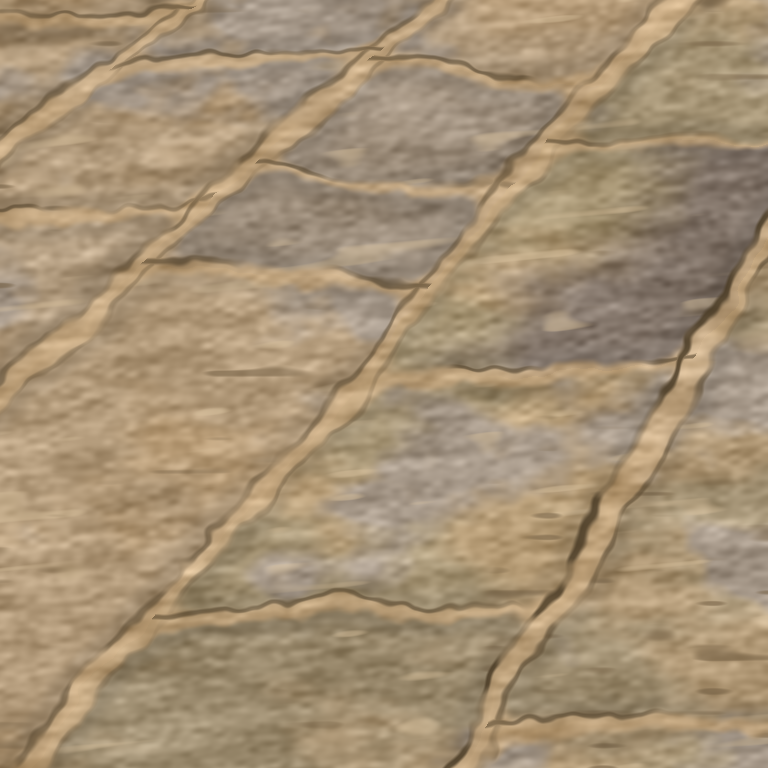
Reproduce this texture procedurally as a three.js fragment shader.

```glsl
varying vec2 vUv;

float hash(vec2 c) {
  return fract(sin(dot(c, vec2(127.1, 311.7))) * 43758.5453);
}

float noise(vec2 p) {
  vec2 i = floor(p), f = fract(p);
  f = f * f * (3.0 - 2.0 * f);
  return mix(mix(hash(i), hash(i + vec2(1.0, 0.0)), f.x),
             mix(hash(i + vec2(0.0, 1.0)), hash(i + 1.0), f.x), f.y);
}

float fbm(vec2 p) {
  float sum = 0.0, amp = 0.533;
  for (int i = 0; i < 4; i++) {
    sum += amp * noise(p);
    p = mat2(1.6, 1.2, -1.2, 1.6) * p + 7.3;
    amp *= 0.5;
  }
  return sum;
}

// Layered grain, stretched along the slabs
float strata(vec2 p) {
  vec2 q = vec2(p.x, p.y - 0.07 * p.x);
  return 0.45 * noise(q * vec2(9.0, 42.0)) + 0.33 * noise(q * vec2(25.0, 75.0) + 4.0)
       + 0.22 * noise(q * vec2(70.0, 130.0) + 9.0);
}

// Heights of the cross joints in each diagonal column
vec3 courses(float column) {
  if (column < -2.5) return vec3(0.45, 0.97, 1.3);
  if (column < -1.5) return vec3(-0.3, 0.72, 0.92);
  if (column < -0.5) return vec3(0.635, 0.765, 0.9);
  if (column < 0.5) return vec3(0.205, 0.515, 0.81);
  return vec3(-0.5, 0.055, 1.2);
}

float smoothMin(float a, float b, float k) {
  float h = max(k - abs(a - b), 0.0) / k;
  return min(a, b) - 0.25 * h * h * k;
}

// Thin dark line where d is near zero
float crevice(float d, float width) {
  return 1.0 - smoothstep(width * 0.2, width, abs(d));
}

void main() {
  vec2 p = vUv;
  vec2 wobble = vec2(fbm(p * 9.0), fbm(p * 9.0 + 31.0)) - 0.5;
  vec2 ragged = vec2(noise(p * 48.0), noise(p * 48.0 + 17.0)) - 0.5;
  vec2 q = p + 0.035 * wobble + 0.009 * ragged;

  // Diagonal columns converge towards the top
  float spacing = mix(0.57, 0.31, q.y);
  float u = (q.x - mix(0.03, 0.88, q.y)) / spacing;
  float column = floor(u);
  float line = floor(u + 0.5);
  float across = (u - line) * spacing * 0.75;

  // Cross joints
  float tilt = column == -1.0 ? 0.03 : -0.02;
  vec3 gaps = q.y + tilt * (u - column - 0.5) - courses(column);
  float row = dot(step(0.0, gaps), vec3(1.0));
  float along = gaps.x;
  if (abs(gaps.y) < abs(along)) along = gaps.y;
  if (abs(gaps.z) < abs(along)) along = gaps.z;

  // Stone colour: warm tan, olive on the right, slate on some slabs
  vec2 slab = vec2(column, row);
  float blotch = fbm(p * vec2(5.0, 8.0) + 3.0);
  float slate = 0.35 * hash(slab + 2.7) + 0.9 * smoothstep(0.56, 0.72, blotch);
  vec3 slateColor = vec3(0.63, 0.575, 0.515);
  if (column == -1.0 && row > 0.5 && row < 2.5) slate = 0.85 + 0.3 * (blotch - 0.5);
  if (column == 0.0 && row == 2.0) {
    slate = smoothstep(0.2, 0.65, u + 0.8 * (blotch - 0.5));
    slateColor = vec3(0.53, 0.475, 0.43);
  }
  vec3 stone = mix(vec3(0.71, 0.61, 0.475), vec3(0.67, 0.6, 0.465), step(0.0, column));
  float ochre = smoothstep(0.45, 0.7, fbm(p * vec2(4.0, 9.0) + 12.0));
  stone = mix(stone, vec3(0.76, 0.63, 0.455), 0.65 * ochre);
  stone = mix(stone, slateColor, clamp(slate, 0.0, 1.0));
  stone *= 0.96 + 0.08 * hash(slab);

  // Grain, side-lit relief, pale chips and short dark splits
  float grain = strata(p);
  float relief = grain - strata(p + vec2(0.003, -0.006));
  float speckle = noise(mat2(70.0, 30.0, -45.0, 85.0) * p);
  stone += 0.2 * (grain - 0.5) + 0.2 * relief + 0.09 * (speckle - 0.5);
  stone += 0.14 * (blotch - 0.5);
  float chip = noise(vec2(p.x * 11.0, (p.y - 0.1 * p.x) * 62.0) + 20.0);
  stone = mix(stone, vec3(0.84, 0.75, 0.61), 0.5 * smoothstep(0.82, 0.96, chip));
  float split = noise(vec2(p.x * 14.0, p.y * 70.0) + 51.0);
  float worn = smoothstep(0.4, 0.6, fbm(p * 4.0 + 40.0));
  stone = mix(stone, vec3(0.46, 0.38, 0.27), 0.6 * worn * smoothstep(0.78, 0.95, split));

  // Pale mortar, widening where joints meet
  float wear = noise(p * 13.0 + 5.0);
  float mainWidth = 0.009 + 0.012 * wear;
  float crossWidth = 0.003 + 0.011 * noise(p * 10.0 + 60.0);
  float joint = smoothMin(abs(across) - mainWidth, abs(along) - crossWidth, 0.035);
  float fill = 1.0 - smoothstep(-0.006, 0.006, joint);
  vec3 mortar = mix(vec3(0.68, 0.56, 0.4), vec3(0.83, 0.71, 0.55), fbm(p * 22.0) * 1.3);
  mortar += 0.22 * (grain - 0.5) + 0.2 * relief;
  vec3 color = mix(stone, mortar, 0.85 * fill);

  // Broken cracks along the joints, deepest beside the right-hand one
  float broken = smoothstep(0.3, 0.65, noise(p * 24.0 + 80.0));
  float deep = line == 1.0 ? 1.0 : 0.55;
  float crack = deep * crevice(across + mainWidth, 0.005 + 0.004 * deep * wear) * mix(broken, 1.0, 0.3);
  crack = max(crack, 0.6 * deep * crevice(across - mainWidth, 0.005) * (1.0 - 0.7 * broken));
  float under = crevice(along - crossWidth, 0.005) * smoothstep(0.25, 0.6, noise(p * 11.0 + 33.0));
  crack = max(crack, 0.65 * under);
  color = mix(color, vec3(0.31, 0.25, 0.16), crack * 0.85);
  color *= 1.0 - 0.1 * (1.0 - smoothstep(0.0, 0.025, abs(joint - 0.008)));

  gl_FragColor = vec4(clamp(color, 0.0, 1.0), 1.0);
}
```
